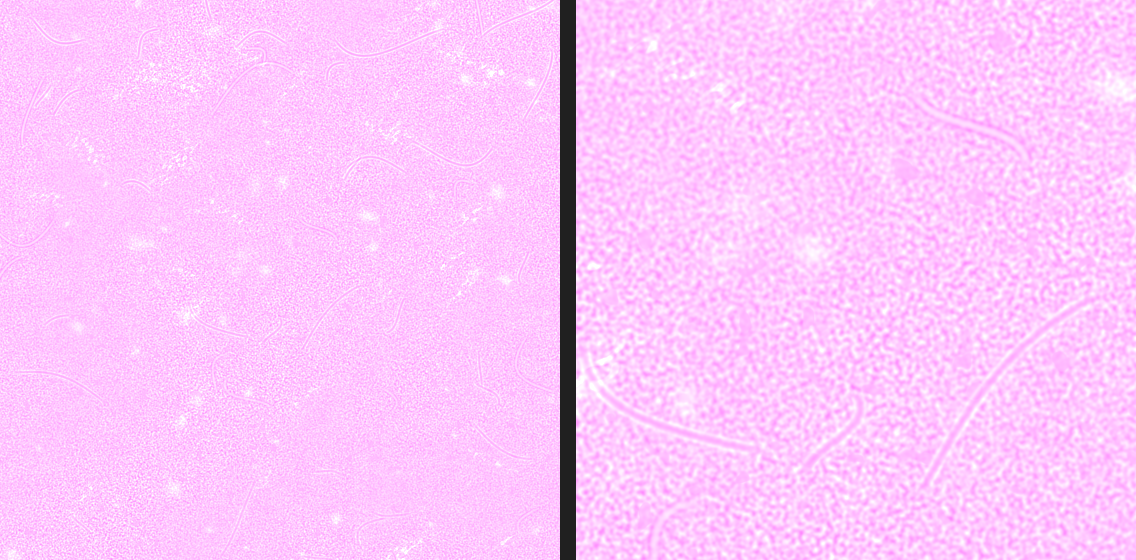
Left: the whole. Right: its middle third, enlarged.
Write a Shadertoy shader that draws this texture.

```glsl
const float TAU = 6.2831853;
const float BASE_GREEN = 0.782;
const float GRAIN_FREQ = 300.0;
const float GRAIN_CONTRAST = 0.195;
const float REGION_CONTRAST = 0.013;
const float MOTTLE_CONTRAST = 0.028;
const float FIBRE_WIDTH = 0.0016;
const float FIBRE_CONTRAST = 0.15;
const float SPOT_LIGHT = 0.2;
const float SCUFF_LIGHT = 0.21;
const float PATCH_DARK = 0.05;
const int FIBRES = 44;
const int SPOTS = 90;
const int SCUFFS = 30;

// PCG integer hash, three values in 0..1
vec3 hash3(uvec3 v) {
    v = v * 1664525u + 1013904223u;
    v.x += v.y * v.z; v.y += v.z * v.x; v.z += v.x * v.y;
    v ^= v >> 16u;
    v.x += v.y * v.z; v.y += v.z * v.x; v.z += v.x * v.y;
    return vec3(v >> 8u) / 16777216.0;
}

vec3 itemRandom(int index, int kind, int slot) {
    return hash3(uvec3(index, kind, slot));
}

mat2 rotation(float angle) {
    float c = cos(angle), s = sin(angle);
    return mat2(c, -s, s, c);
}

float cornerSlope(vec2 cell, vec2 offset) {
    float angle = TAU * hash3(uvec3(ivec3(cell, 77))).x;
    return dot(vec2(cos(angle), sin(angle)), offset);
}

float gradientNoise(vec2 p) {
    vec2 i = floor(p), f = p - i;
    vec2 u = f * f * f * (f * (f * 6.0 - 15.0) + 10.0);
    vec2 x = vec2(1, 0), y = vec2(0, 1);
    return mix(mix(cornerSlope(i, f), cornerSlope(i + x, f - x), u.x),
               mix(cornerSlope(i + y, f - y), cornerSlope(i + 1.0, f - 1.0), u.x), u.y);
}

// Wavy hair: x is its relief, y is how much it covers the grain
vec2 fibre(vec2 p, int index) {
    vec3 place = itemRandom(index, 1, 0), shape = itemRandom(index, 1, 1);
    vec2 q = rotation(TAU * place.z) * (p - place.xy);
    float halfLength = mix(0.022, 0.10, shape.x * shape.x);
    if (abs(q.x) > halfLength) return vec2(0);
    float rate = mix(0.8, 2.2, shape.y) / halfLength;
    float height = mix(0.3, 1.4, shape.z) / rate;
    float phase = q.x * rate + TAU * place.x * 7.0;
    float slope = height * rate * cos(phase);
    float d = abs(q.y - height * sin(phase)) / sqrt(1.0 + slope * slope) / FIBRE_WIDTH;
    float fade = 1.0 - smoothstep(0.75, 1.0, abs(q.x) / halfLength);
    float core = exp(-d * d);
    float rim = exp(-(d - 1.9) * (d - 1.9) * 1.6);
    float side = shape.z > 0.8 ? -0.8 : 1.0;
    return fade * vec2(side * (rim - 0.8 * core), exp(-d * d * 0.17)) * mix(0.6, 1.0, place.y);
}

// Soft pale dot with a ragged outline
float spot(vec2 p, int index, float ragged) {
    vec3 place = itemRandom(index, 2, 0), shape = itemRandom(index, 2, 1);
    float radius = mix(0.0035, 0.016, shape.x * shape.x);
    vec2 q = rotation(TAU * shape.y) * (p - place.xy);
    q.y *= mix(1.0, 2.0, place.z);
    float d = length(q) / radius + 0.7 * ragged;
    return exp(-d * d) * mix(0.35, 1.0, shape.z);
}

// Long zone in which broken pale flecks show
float scuffZone(vec2 p, int index) {
    vec3 place = itemRandom(index, 3, 0), shape = itemRandom(index, 3, 1);
    float angle = shape.z < 0.7 ? 0.7 : -0.45;
    vec2 q = rotation(angle + 0.5 * (place.z - 0.5)) * (p - place.xy);
    vec2 size = vec2(mix(0.02, 0.06, shape.x), mix(0.004, 0.022, shape.y * shape.y));
    q /= size;
    return exp(-dot(q, q));
}

void mainImage(out vec4 fragColor, in vec2 fragCoord) {
    vec2 p = fragCoord / iResolution.y;

    // Fine grain, stronger in some regions than in others
    float grain = gradientNoise(rotation(0.47) * p * GRAIN_FREQ + 31.0)
                + gradientNoise(rotation(1.13) * p * GRAIN_FREQ * 0.87 + 407.0);
    float region = gradientNoise(p * 4.0 + 9.0) + 0.5 * gradientNoise(p * 11.0 + 53.0);
    float mottle = gradientNoise(p * 27.0 + 71.0) + gradientNoise(p * 70.0 + 303.0);
    float strength = 1.0 + 0.7 * region;

    // Small flat patches
    float ragged = gradientNoise(p * 130.0 + 211.0);
    float blotch = gradientNoise(p * 52.0 + 150.0) + 0.3 * ragged;
    float flatPatch = smoothstep(0.38, 0.5, blotch);

    // Scattered marks
    vec2 hair = vec2(0);
    for (int i = 0; i < FIBRES; i++) hair += fibre(p, i);
    float spots = 0.0;
    for (int i = 0; i < SPOTS; i++) spots += spot(p, i, ragged);
    float zone = 0.0;
    for (int i = 0; i < SCUFFS; i++) zone += scuffZone(p, i);
    vec2 streak = rotation(0.6) * p * vec2(85.0, 190.0);
    float flecks = smoothstep(0.0, 0.35, gradientNoise(streak + 90.0) + 0.4 * ragged);
    float scuffs = min(zone, 1.0) * flecks;

    // Combine relief into the green channel
    float cover = clamp(hair.y + 0.7 * flatPatch + 0.35 * min(spots, 1.0), 0.0, 0.9);
    float green = BASE_GREEN + REGION_CONTRAST * region + MOTTLE_CONTRAST * mottle
                + GRAIN_CONTRAST * strength * grain * (1.0 - cover)
                + FIBRE_CONTRAST * hair.x
                + SPOT_LIGHT * min(spots, 1.2)
                + SCUFF_LIGHT * scuffs
                - PATCH_DARK * flatPatch;
    fragColor = vec4(1.0, clamp(green, 0.0, 1.0), 1.0, 1.0);
}
```
